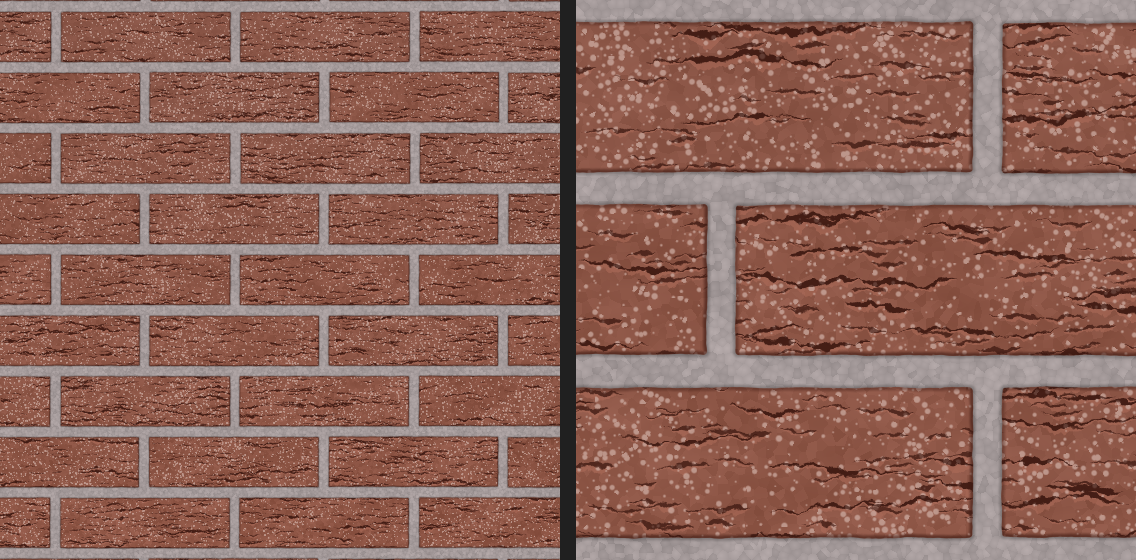
Left: the whole. Right: its middle third, enlarged.
Reproduce this texture procedurally as a Shadertoy shader.

```glsl
const vec2 PITCH = vec2(0.3203, 0.1085);      // brick plus joint
const vec2 HALF_BRICK = vec2(0.1513, 0.0447);
const vec2 FIRST_JOINT = vec2(0.0983, 0.0664); // joint x, row centre y

const vec3 MORTAR = vec3(0.645, 0.605, 0.605);
const vec3 CLAY_DARK = vec3(0.49, 0.275, 0.21);
const vec3 CLAY = vec3(0.605, 0.375, 0.31);
const vec3 CLAY_GREY = vec3(0.51, 0.345, 0.305);
const vec3 SAND = vec3(0.80, 0.67, 0.63);
const vec3 CREVICE = vec3(0.24, 0.095, 0.065);

vec2 hash22(vec2 p) {
    vec3 q = fract(p.xyx * vec3(0.1031, 0.1030, 0.0973));
    q += dot(q, q.yzx + 33.33);
    return fract((q.xx + q.yz) * q.zy);
}

// Layered sines, roughly -1 to 1
float waves(vec2 p) {
    float sum = 0.0, amp = 0.5;
    for (int i = 0; i < 4; i++) {
        sum += amp * sin(p.x + 1.3 * sin(p.y));
        p = mat2(1.6, 1.2, -1.2, 1.6) * p + 1.7;
        amp *= 0.6;
    }
    return sum;
}

// Cellular noise: distance to the nearest point, and that point's random value
vec2 cellular(vec2 p, float seed) {
    vec2 base = floor(p), nearest = vec2(9.0, 0.0);
    for (int j = -1; j <= 1; j++)
    for (int i = -1; i <= 1; i++) {
        vec2 id = base + vec2(i, j);
        vec2 h = hash22(id + seed);
        float d = length(id + h - p);
        if (d < nearest.x) nearest = vec2(d, fract(h.x * 17.3 + h.y * 31.7));
    }
    return nearest;
}

// Scattered tapering cracks: x = dark opening, y = lit lower lip
vec2 cracks(vec2 p, vec2 cell, float thickness, float amount, float seed, float px) {
    vec2 base = floor(p / cell), result = vec2(0.0);
    for (int j = -1; j <= 1; j++)
    for (int i = -1; i <= 1; i++) {
        vec2 id = base + vec2(i, j);
        vec2 h = hash22(id + seed), k = hash22(id + seed + 57.0);
        if (k.y > amount) continue;
        vec2 q = p - (id + h) * cell;
        float along = q.x / (cell.x * mix(0.3, 0.95, k.x));
        float taper = 1.0 - along * along;
        if (taper < 0.0) continue;
        q.y += cell.y * 0.22 * waves(vec2(q.x * 75.0 + h.x * 40.0, h.y * 9.0));
        float bumps = 0.65 + 0.6 * waves(vec2(q.x * 190.0, h.x * 30.0));
        float t = thickness * taper * max(bumps, 0.1) * mix(0.6, 1.3, h.y);
        float opening = smoothstep(px, -px, abs(q.y) - t);
        float lip = smoothstep(px, -px, abs(q.y + 2.2 * t) - t);
        result = max(result, vec2(opening, lip) * smoothstep(0.0, 0.25, taper));
    }
    return result;
}

float boxDistance(vec2 p, vec2 halfSize, float radius) {
    vec2 q = abs(p) - halfSize + radius;
    return length(max(q, 0.0)) + min(max(q.x, q.y), 0.0) - radius;
}

vec3 mortarColor(vec2 p, float edge) {
    vec2 grain = cellular(p * 210.0, 5.0);
    float tone = 1.0 + 0.12 * (grain.y - 0.5) - 0.09 * (grain.x - 0.45);
    tone += 0.025 * waves(p * 45.0);
    return MORTAR * tone * mix(0.78, 1.0, smoothstep(0.0, 0.0028, edge));
}

vec3 brickColor(vec2 p, vec2 local, vec2 id, float edge, float height, float px) {
    vec2 rnd = hash22(id + 11.0);
    float seed = floor(rnd.x * 300.0) + 20.0;
    vec2 shifted = local + rnd * 3.0;

    // Mottled clay
    float blotch = waves(shifted * vec2(28.0, 55.0));
    vec2 grain = cellular(p * 170.0, 31.0);
    float tone = 0.60 + 0.24 * blotch + 0.55 * (grain.y - 0.5) + 0.2 * (rnd.y - 0.5);
    vec3 color = mix(CLAY_DARK, CLAY, clamp(tone, 0.0, 1.2));
    color = mix(color, CLAY_GREY, 0.4 * height * (0.5 + 0.5 * rnd.x));

    // Cracks, long and short, with torn outlines
    vec2 torn = shifted + 0.0011 * vec2(waves(p.yx * 330.0), waves(p * 420.0));
    float wear = mix(0.35, 0.75, rnd.y);
    vec2 rifts = cracks(torn, vec2(0.066, 0.019), 0.0021, wear, seed, px);
    vec2 nicks = cracks(torn, vec2(0.021, 0.011), 0.0014, wear * 0.75, seed + 91.0, px);
    color = mix(color, CLAY * 1.13, 0.55 * max(rifts.y, nicks.y));
    color = mix(color, CREVICE, max(0.92 * rifts.x, 0.75 * nicks.x));

    // Sand speckles
    vec2 dots = cellular(p * 235.0, 77.0);
    float density = 0.48 + 0.22 * blotch + 0.2 * (rnd.x - 0.5);
    float radius = 0.42 * smoothstep(1.0 - density, 1.15, dots.y) + 0.1;
    float sand = smoothstep(radius + 0.16, radius - 0.16, dots.x);
    sand *= step(1.0 - density, dots.y) * (1.0 - 0.7 * max(rifts.x, nicks.x));
    color = mix(color, SAND, 0.75 * sand);

    // Shaded rim, deepest along the bottom and right
    float side = local.y < -HALF_BRICK.y + 0.004 || local.x > HALF_BRICK.x - 0.004 ? 0.6 : 0.4;
    return mix(color, CREVICE, side * smoothstep(-0.0032, -0.0004, edge));
}

void mainImage(out vec4 fragColor, in vec2 fragCoord) {
    vec2 p = fragCoord / iResolution.y;
    float px = 1.0 / iResolution.y;

    // Running bond: odd rows move by half a brick
    vec2 grid = (p - FIRST_JOINT - vec2(0.0025 * p.y, 0.0)) / PITCH + vec2(0.0, 0.5);
    float row = floor(grid.y);
    grid.x -= 0.495 * mod(row, 2.0);
    vec2 id = vec2(floor(grid.x), row);
    vec2 local = (fract(grid) - 0.5) * PITCH;

    // Slightly uneven placement and outline
    local += 0.0016 * (hash22(id + 3.0) - 0.5);
    float edge = boxDistance(local, HALF_BRICK, 0.002) + 0.0005 * waves(p * 130.0);

    vec3 brick = brickColor(p, local, id, edge, p.y, 0.7 * px);
    vec3 color = mix(brick, mortarColor(p, edge), smoothstep(-0.7 * px, 0.7 * px, edge));
    fragColor = vec4(color, 1.0);
}
```
